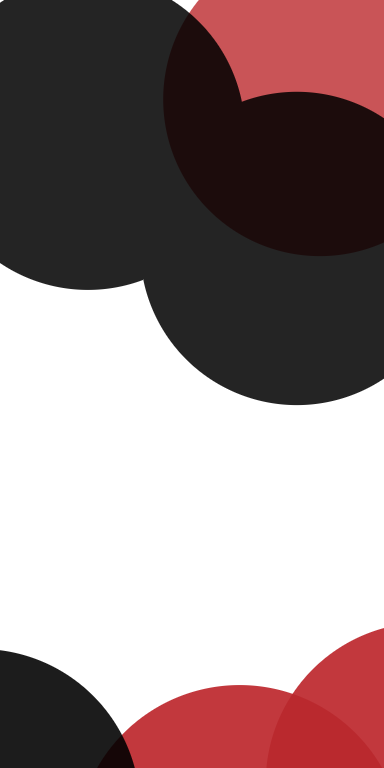
Write a WebGL 2 fragment shader that draws this background.

```glsl
#version 300 es
precision highp float;
// Large overlapping discs in charcoal and translucent red on white.
// Each disc is a smooth-edged distance function; charcoal multiplies
// the layers below it, so red shows through as a deep maroon.
uniform vec2 u_resolution;
out vec4 fragColor;

// Coverage of a disc, softened over about one pixel
float disc(vec2 p, vec2 center, float radius) {
    float pixel = 1.0 / u_resolution.x;
    return clamp(0.5 + (radius - length(p - center)) / pixel, 0.0, 1.0);
}

void main() {
    // Canvas is one unit wide and two units high
    vec2 p = gl_FragCoord.xy / u_resolution.x;
    vec3 color = vec3(1.0);

    // Upper red disc
    color = mix(color, vec3(0.79, 0.33, 0.34), disc(p, vec2(0.833, 1.741), 0.408));

    // Lower pair of red discs, richer where they cross
    float middleRed = disc(p, vec2(0.624, -0.211), 0.427);
    float rightRed = disc(p, vec2(1.109, -0.038), 0.417);
    color = mix(color, vec3(0.76, 0.22, 0.24), max(middleRed, rightRed));
    color = mix(color, vec3(0.73, 0.16, 0.18), min(middleRed, rightRed));

    // Upper charcoal pair, merged into one silhouette
    float upperDark = max(disc(p, vec2(0.229, 1.654), 0.409),
                          disc(p, vec2(0.773, 1.353), 0.408));
    color *= mix(vec3(1.0), vec3(0.14), upperDark);

    // Lower left charcoal disc
    float lowerDark = disc(p, vec2(-0.052, -0.107), 0.417);
    color *= mix(vec3(1.0), vec3(0.11), lowerDark);

    fragColor = vec4(color, 1.0);
}
```
